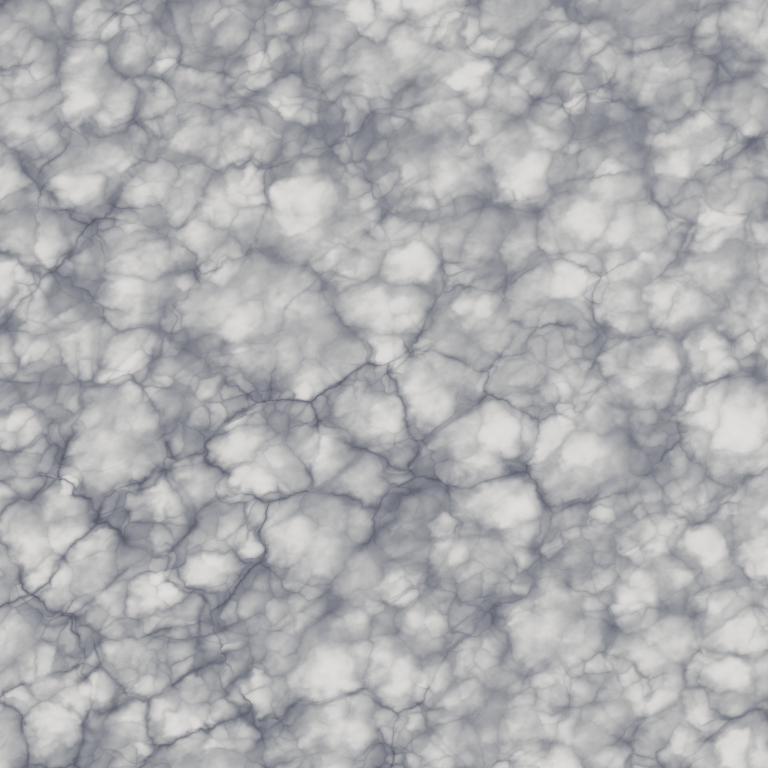
Reproduce this texture procedurally as a WebGL 1 fragment shader.

```glsl
precision highp float;
// A deck of puffy grey-white clouds, split by thin blue-grey cracks.
uniform vec2 u_resolution;

#define BIG_PUFFS 11.0
#define MID_PUFFS 20.0
#define SMALL_PUFFS 46.0
#define TILT 0.45
#define STRETCH 0.82
#define WARP 0.015
#define BASE_TONE 0.742
#define CRACK_DEPTH 0.25
#define SHADOW_TINT vec3(-0.004, 0.008, 0.052)
#define SUN_TINT vec3(0.004, 0.0, -0.006)

vec2 hash2(vec2 p) {
  vec2 q = vec2(dot(p, vec2(127.1, 311.7)), dot(p, vec2(269.5, 183.3)));
  return fract(sin(q) * 43758.55);
}

float valueNoise(vec2 p) {
  vec2 i = floor(p);
  vec2 f = fract(p);
  f = f * f * (3.0 - 2.0 * f);
  vec2 e = vec2(0.0, 1.0);
  float low = mix(hash2(i).x, hash2(i + e.yx).x, f.x);
  float high = mix(hash2(i + e.xy).x, hash2(i + e.yy).x, f.x);
  return mix(low, high, f.y);
}

float fbm(vec2 p) {
  float sum = 0.0;
  float amp = 0.53;
  for (int i = 0; i < 4; i++) {
    sum += amp * valueNoise(p);
    p = mat2(1.6, 1.2, -1.2, 1.6) * p + 7.3;
    amp *= 0.5;
  }
  return sum;
}

// Weighted cellular noise: x = puff height about 0, y = distance to the rim.
vec2 puffs(vec2 p) {
  vec2 cell = floor(p);
  float nearest = 9.0;
  float second = 9.0;
  float glow = 0.0;
  for (int y = -1; y <= 1; y++) {
    for (int x = -1; x <= 1; x++) {
      vec2 id = cell + vec2(float(x), float(y));
      vec2 toCentre = id + hash2(id) - p;
      vec2 traits = hash2(id + 41.7);
      float d = dot(toCentre, toCentre) - 0.3 * traits.x;
      if (d < nearest) {
        second = nearest;
        nearest = d;
        glow = traits.y - 0.5;
      } else {
        second = min(second, d);
      }
    }
  }
  float rim = 0.5 * (second - nearest);
  float height = clamp(-nearest, -0.5, 0.5);
  return vec2(height + 0.6 * glow * smoothstep(0.0, 0.2, rim), rim);
}

float crack(float rim, float width) {
  return exp(-rim / width);
}

void main() {
  vec2 uv = gl_FragCoord.xy / min(u_resolution.x, u_resolution.y);

  // Lean the puffs along a rising diagonal and make their rims lumpy.
  float c = cos(TILT);
  float s = sin(TILT);
  vec2 p = mat2(c, -s, s, c) * uv * vec2(STRETCH, 1.0) + 3.0;
  vec2 lumps = vec2(fbm(p * 24.0), fbm(p * 24.0 + 31.0)) - 0.5;
  vec2 crumbs = vec2(fbm(p * 75.0), fbm(p * 75.0 + 23.0)) - 0.5;
  vec2 q = p + 2.0 * WARP * lumps + 0.6 * WARP * crumbs;

  vec2 big = puffs(q * BIG_PUFFS);
  vec2 mid = puffs(q * MID_PUFFS + 13.0);
  vec2 small = puffs((q + WARP * lumps.yx) * SMALL_PUFFS + 57.0);

  // Cracks are deep in some regions, veiled in others, and broken along them.
  float region = fbm(p * 5.0 + 5.0) + 0.2 * (0.5 - uv.x) + 0.08 * (0.5 - uv.y);
  float openness = mix(0.35, 1.15, smoothstep(0.3, 0.7, region));
  float gap = smoothstep(0.2, -0.3, big.x);
  float breaks = smoothstep(0.3, 0.62, fbm(p * 26.0 + 11.0));
  float cracks = crack(big.y, 0.035) * mix(0.25, 1.0, breaks);
  cracks += crack(mid.y, 0.05) * mix(0.2, 0.7, gap) * mix(1.0, 0.35, breaks);
  cracks += crack(small.y, 0.08) * 0.35 * gap * breaks;

  // Stack the domes, the haze and the fine grain.
  float tone = BASE_TONE + 0.17 * big.x + 0.25 * mid.x;
  tone += 0.17 * small.x * mix(0.45, 1.2, gap);
  tone += 0.10 * (fbm(p * 9.0 + 19.0) - 0.5) + 0.14 * crumbs.x;
  tone -= CRACK_DEPTH * openness * min(cracks, 1.2);

  // Hold back the extremes softly, then tint shade blue and tops warm.
  float shade = max(0.62 - tone, 0.0);
  tone += shade - shade / (1.0 + 1.3 * shade);
  float glare = max(tone - 0.80, 0.0);
  tone -= glare - glare / (1.0 + 8.0 * glare);
  vec3 color = vec3(tone);
  color += SHADOW_TINT * smoothstep(0.76, 0.42, tone);
  color += SUN_TINT * smoothstep(0.70, 0.85, tone);
  gl_FragColor = vec4(color, 1.0);
}
```
